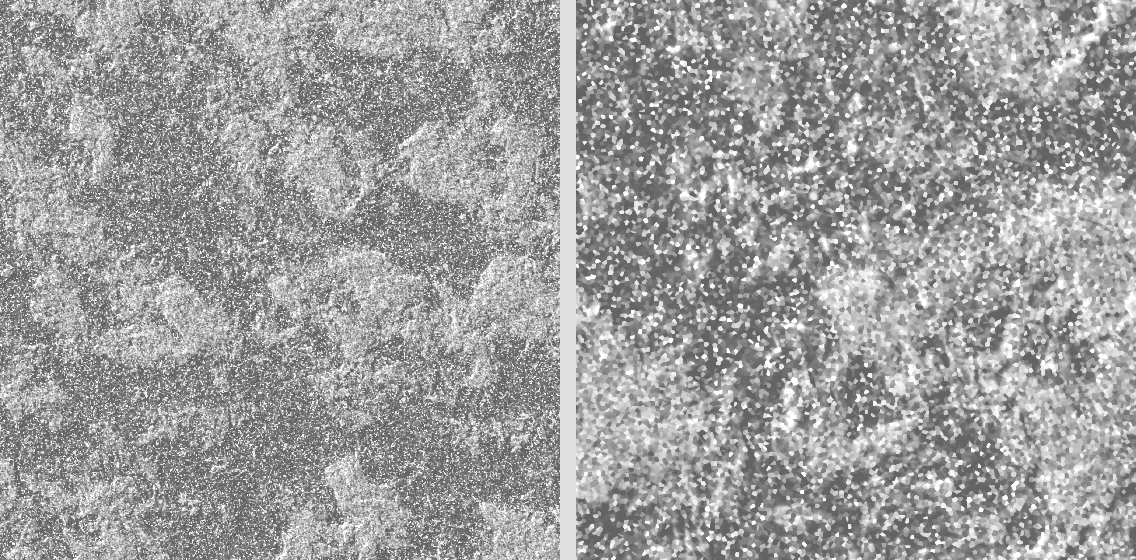
Left: the whole. Right: its middle third, enlarged.
This texture is drawn by a three.js fragment shader. Its source:

```glsl
// Rough grey stone: ragged pale patches on dark, finely speckled rock.
#define PATCH_SCALE 9.0
#define GRAIN_SCALE 400.0
#define PATCH_LOW 0.42
#define PATCH_HIGH 0.62
#define STRETCH 0.72
#define RELIEF_STEP 0.004
#define RELIEF_GAIN 2.0
#define PEBBLE_SCALE 26.0
#define PEBBLE_SHARE 0.07
#define DARKEST 0.39

varying vec2 vUv;

vec3 hash3(vec2 p) {
  vec3 q = fract(p.xyx * vec3(0.1031, 0.1030, 0.0973));
  q += dot(q, q.yxz + 33.33);
  return fract((q.xxy + q.yzz) * q.zyx);
}

// Cellular noise: random tone of the nearest point, with softened borders.
float cells(vec2 p, float hardness) {
  vec2 id = floor(p);
  vec2 f = p - id;
  float tone = 0.0;
  float total = 0.0;
  for (int y = -1; y <= 1; y++) {
    for (int x = -1; x <= 1; x++) {
      vec2 cell = vec2(float(x), float(y));
      vec3 rnd = hash3(id + cell + 57.0);
      vec2 d = cell + rnd.xy - f;
      float w = exp(-hardness * dot(d, d)) + 1e-6;
      tone += w * rnd.z;
      total += w;
    }
  }
  return tone / total;
}

// Layered cells, drawn out along the falling diagonal.
float stoneHeight(vec2 p) {
  p += 0.006 * sin(p.yx * 41.0 + 2.0 * sin(p * 23.0));
  vec2 q = vec2((p.x - p.y) * STRETCH, p.x + p.y) * 0.707 * PATCH_SCALE + 20.0;
  float height = 0.0;
  float total = 0.0;
  float amp = 1.0;
  for (int i = 0; i < 5; i++) {
    height += amp * cells(q, 12.0);
    total += amp;
    amp *= 0.72;
    q = q * 2.03 + vec2(17.3, 9.1);
  }
  return height / total;
}

// Sparse round bright pebbles, at most one per grid cell.
float pebbles(vec2 p) {
  vec2 g = p * PEBBLE_SCALE;
  vec2 id = floor(g);
  vec3 rnd = hash3(id + 311.0);
  vec2 center = mix(vec2(0.25), vec2(0.75), rnd.xy);
  float radius = mix(0.06, 0.15, rnd.x * rnd.y);
  float disc = 1.0 - smoothstep(radius - 0.03, radius + 0.04, length(g - id - center));
  return disc * step(1.0 - PEBBLE_SHARE, rnd.z);
}

void main() {
  // Relief lit from the upper left
  vec2 toLight = RELIEF_STEP * vec2(-0.8, 0.6);
  float height = stoneHeight(vUv);
  float relief = height - stoneHeight(vUv + toLight);
  float patchMask = smoothstep(PATCH_LOW, PATCH_HIGH, height + relief);

  // Fine grain: sparse white specks on dark, even mottling on pale
  float grain = cells(vUv * GRAIN_SCALE, 22.0);
  float darkRock = 0.40 + 0.62 * grain * grain * grain;
  float paleRock = 0.50 + 0.42 * grain;

  float shade = mix(darkRock, paleRock, patchMask);
  shade += RELIEF_GAIN * relief * mix(0.5, 1.0, patchMask);
  shade = mix(shade, 0.94, 0.9 * pebbles(vUv));
  gl_FragColor = vec4(vec3(clamp(shade, DARKEST, 1.0)), 1.0);
}
```
